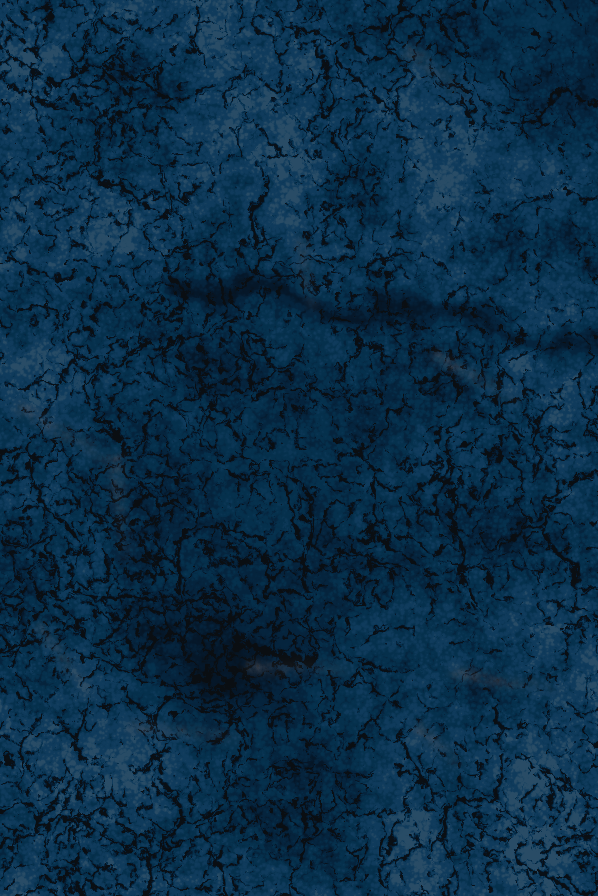
Give the GLSL for this texture, as a WebGL 1 fragment shader.

```glsl
precision highp float;
// Weathered blue surface broken by ragged black cracks, shadows and faint scuffs.
// Three scales of warped cellular edges make the cracks; layered sines and fine
// cellular grain set a tone, which a ramp turns into colour.
uniform vec2 u_resolution;

#define CRACK_CELLS 7.5
#define CRACK_WIDTH 0.0032
#define CRACK_DEPTH 0.92
#define WARP 0.022
#define JAG 0.006
#define BASE_TONE 0.70
#define BROAD_GAIN 0.42
#define FINE_GAIN 0.30
#define GRAIN_CELLS 130.0
#define GRAIN_GAIN 0.34
#define FLAKE_LEVEL 0.66
#define SCUFF_GAIN 0.55

float hash(vec2 p) {
  return fract(sin(dot(p, vec2(127.1, 311.7))) * 43758.55);
}

vec2 hash2(vec2 p) {
  return vec2(hash(p), hash(p + 57.3));
}

// Layered, turned sines; roughly -1 to 1
float mottle(vec2 p) {
  float sum = 0.0, gain = 0.5;
  for (int i = 0; i < 5; i++) {
    p = mat2(0.8, 0.6, -0.6, 0.8) * p + 2.3;
    sum += gain * sin(p.x + 1.3 * sin(p.y * 0.8)) * cos(p.y + 1.1 * sin(p.x * 0.7));
    p *= 1.9;
    gain *= 0.6;
  }
  return sum;
}

// Cellular noise: point distance, edge distance, edge hash, cell hash
vec4 cellular(vec2 p) {
  vec2 base = floor(p), near1 = vec2(9.0), near2 = vec2(9.0), id1 = base, id2 = base;
  for (int y = -1; y <= 1; y++) {
    for (int x = -1; x <= 1; x++) {
      vec2 id = base + vec2(float(x), float(y));
      vec2 r = id + hash2(id) - p;
      if (dot(r, r) < dot(near1, near1)) {
        near2 = near1; id2 = id1;
        near1 = r; id1 = id;
      } else if (dot(r, r) < dot(near2, near2)) {
        near2 = r; id2 = id;
      }
    }
  }
  float edge = (dot(near2, near2) - dot(near1, near1)) / (2.0 * length(near2 - near1) + 0.001);
  return vec4(length(near1), edge, hash(id1 + id2 + 0.5), hash(id1 + 13.7));
}

// Distance from p to segment a-b
float segment(vec2 p, vec2 a, vec2 b) {
  vec2 pa = p - a, ba = b - a;
  return length(pa - ba * clamp(dot(pa, ba) / dot(ba, ba), 0.0, 1.0));
}

// Soft round spot of unit height
float spot(vec2 p, vec2 center, vec2 radius) {
  vec2 d = (p - center) / radius;
  return exp(-dot(d, d));
}

// Tone 0..1 to colour
vec3 ramp(float t) {
  vec3 c = mix(vec3(0.04, 0.055, 0.07), vec3(0.02, 0.09, 0.16), smoothstep(0.03, 0.17, t));
  c = mix(c, vec3(0.02, 0.14, 0.24), smoothstep(0.17, 0.34, t));
  c = mix(c, vec3(0.02, 0.19, 0.30), smoothstep(0.36, 0.54, t));
  c = mix(c, vec3(0.06, 0.23, 0.36), smoothstep(0.56, 0.78, t));
  return mix(c, vec3(0.16, 0.30, 0.40), smoothstep(0.82, 1.04, t));
}

void main() {
  vec2 p = gl_FragCoord.xy / u_resolution.x;
  float top = u_resolution.y / u_resolution.x;
  float soft = max(0.002, 1.0 / u_resolution.x);

  // Broad shadows and lighter areas
  vec2 s = p + 0.035 * vec2(mottle(p * 14.0), mottle(p * 14.0 + 9.0));
  float streak = segment(s, vec2(0.3, 0.69 * top), vec2(1.1, 0.605 * top));
  float patches = 0.68 * spot(s, vec2(0.39, 0.26 * top), vec2(0.17, 0.12))
    + 0.38 * spot(s, vec2(0.45, 0.48 * top), vec2(0.3, 0.26))
    + 0.25 * spot(s, vec2(0.5, 0.12 * top), vec2(0.16, 0.14));
  float shade = patches + 0.62 * exp(-pow(streak / 0.022, 2.0))
    + 0.5 * spot(s, vec2(1.0, top), vec2(0.22));
  float light = spot(s, vec2(0.45, 0.97 * top), vec2(0.22, 0.16))
    + spot(s, vec2(0.18, 0.17 * top), vec2(0.2, 0.16)) + spot(s, vec2(0.85, 0.1 * top), vec2(0.22, 0.2));

  // Wear: more cracks in the shaded patches, fewer at the upper right
  float grit = mottle(p * 150.0);
  float wear = clamp(0.6 + 0.8 * mottle(p * 7.0 + 4.0) + 0.8 * patches
    - 0.45 * smoothstep(0.8, 1.5, p.x * 0.6 + p.y / top), 0.15, 1.1);

  // Cracks at three scales, with dark borders and loose flakes beside them
  vec2 q = p + WARP * vec2(mottle(p * 25.0), mottle(p * 25.0 + 31.0))
             + JAG * vec2(grit, mottle(p * 150.0 + 17.0));
  float crack = 0.0, halo = 0.0, cells = CRACK_CELLS, width = CRACK_WIDTH;
  for (int i = 0; i < 3; i++) {
    vec4 v = cellular(q * cells + float(i) * 7.7);
    float d = v.y / cells;
    float present = smoothstep(0.65, 1.2, v.z + 0.6 * wear);
    float w = width * present * (1.0 + 1.4 * grit);
    float line = 1.0 - smoothstep(w - soft, w + soft, d);
    crack = max(crack, line * smoothstep(0.0, 0.0016, w));
    halo = max(halo, present * exp(-d / 0.008));
    cells *= 2.2;
    width *= 0.78;
  }
  float flake = smoothstep(0.0, 0.25, grit + 0.45 * halo * wear - FLAKE_LEVEL);

  // Tone of the surface
  vec4 grain = cellular(p * GRAIN_CELLS);
  float tone = BASE_TONE + BROAD_GAIN * mottle(p * 11.0) + FINE_GAIN * mottle(p * 80.0)
    + GRAIN_GAIN * (0.45 - grain.x) + 0.13 * light;
  tone = clamp(tone, 0.22, 1.08) * (1.0 - min(shade, 0.85));
  tone *= 1.0 - 0.28 * halo * wear * clamp(0.8 + grit, 0.0, 1.5);
  tone *= 1.0 - CRACK_DEPTH * max(crack, 0.85 * flake);
  vec3 color = ramp(tone);

  // Faint tapering scuffs and rare small bright specks
  vec2 r = mix(p, s, 0.25);
  for (int i = 0; i < 10; i++) {
    vec2 seed = vec2(float(i), 3.0);
    vec2 a = hash2(seed) * vec2(1.0, top);
    float angle = -0.75 + 1.5 * (hash(seed + 5.0) - 0.5);
    float reach = 0.07 + 0.1 * hash(seed + 8.0);
    vec2 along = vec2(cos(angle), sin(angle));
    float fade = 1.0 - 0.7 * clamp(dot(r - a, along) / reach, 0.0, 1.0);
    float scuff = exp(-pow(segment(r, a, a + reach * along) / 0.012, 2.0));
    scuff *= fade * clamp(0.65 + 0.6 * grit, 0.0, 1.0) * (1.0 - 0.7 * crack);
    color = mix(color, vec3(0.30, 0.33, 0.38), SCUFF_GAIN * scuff);
  }
  vec4 speck = cellular(p * 110.0 + 3.0);
  float glint = step(0.9985, speck.w) * (1.0 - smoothstep(0.08, 0.35, speck.x));
  color = mix(color, vec3(0.5, 0.57, 0.6), glint);
  gl_FragColor = vec4(color, 1.0);
}
```
